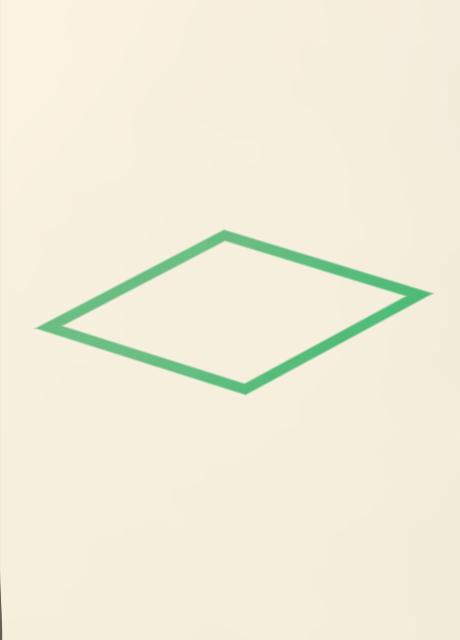
Reproduce this background procedurally as a WebGL 2 fragment shader.

```glsl
#version 300 es
precision highp float;
// A slanted green diamond outline on warm cream paper.
// The outline is a band inside a convex quad, built from half-plane distances;
// the paper is a bilinear gradient with faint mottling from layered sines.

uniform vec2 u_resolution;
out vec4 fragColor;

// Lengths are in canvas heights; corners are fractions of the canvas.
const float DESIGN_ASPECT = 0.71875;
const vec2 LEFT = vec2(0.077, 0.487);
const vec2 TOP = vec2(0.487, 0.641);
const vec2 RIGHT = vec2(0.941, 0.5415);
const vec2 BOTTOM = vec2(0.534, 0.383);
const float BAND_WIDTH = 0.0162;
const float EDGE_SOFTNESS = 0.0024;
const float MOTTLE = 0.003;

const vec3 PAPER_TOP_LEFT = vec3(0.992, 0.953, 0.886);
const vec3 PAPER_TOP_RIGHT = vec3(0.957, 0.925, 0.863);
const vec3 PAPER_LOW_LEFT = vec3(0.957, 0.933, 0.860);
const vec3 PAPER_LOW_RIGHT = vec3(0.950, 0.925, 0.850);
const vec3 PAPER_CENTER = vec3(0.969, 0.941, 0.871);
const vec3 GREEN_PALE = vec3(0.42, 0.745, 0.515);
const vec3 GREEN_DEEP = vec3(0.32, 0.735, 0.475);
const vec3 SHADOW = vec3(0.25, 0.23, 0.20);

// Signed distance to the line a-b, positive on its left side.
float lineDistance(vec2 p, vec2 a, vec2 b) {
    vec2 along = normalize(b - a);
    return dot(p - a, vec2(-along.y, along.x));
}

// Mitred distance to the clockwise diamond, negative inside.
float diamondDistance(vec2 p) {
    vec2 scale = vec2(DESIGN_ASPECT, 1.0);
    vec2 l = LEFT * scale, t = TOP * scale;
    vec2 r = RIGHT * scale, b = BOTTOM * scale;
    float upper = max(lineDistance(p, l, t), lineDistance(p, t, r));
    float lower = max(lineDistance(p, r, b), lineDistance(p, b, l));
    return max(upper, lower);
}

// Smooth layered waves, roughly in -1..1.
float layeredSines(vec2 p) {
    float sum = 0.0;
    float weight = 0.5;
    for (int i = 0; i < 4; i++) {
        sum += weight * sin(p.x + 1.3 * sin(p.y)) * cos(p.y - 0.7 * p.x);
        p = mat2(1.5, 1.1, -1.1, 1.5) * p + 1.7;
        weight *= 0.55;
    }
    return sum;
}

vec3 paperColor(vec2 uv, vec2 p) {
    vec3 low = mix(PAPER_LOW_LEFT, PAPER_LOW_RIGHT, uv.x);
    vec3 high = mix(PAPER_TOP_LEFT, PAPER_TOP_RIGHT, uv.x);
    vec3 color = mix(low, high, uv.y);
    float center = exp(-5.0 * dot(uv - 0.5, uv - 0.5));
    color = mix(color, PAPER_CENTER, 0.7 * center);
    return color + MOTTLE * layeredSines(p * 9.0);
}

void main() {
    vec2 uv = gl_FragCoord.xy / u_resolution;
    vec2 p = uv * vec2(DESIGN_ASPECT, 1.0);
    float soft = max(EDGE_SOFTNESS, 0.75 / u_resolution.y);

    vec3 color = paperColor(uv, p);

    // Thin shadow sliver where the sheet ends at the lower left.
    float sliver = 0.0035 * (1.0 - smoothstep(0.0, 0.12, uv.y));
    color = mix(color, SHADOW, 0.8 * (1.0 - smoothstep(sliver - 0.001, sliver + 0.001, p.x)));

    // Green band, deeper toward the right and lower edges.
    float d = diamondDistance(p);
    float band = (1.0 - smoothstep(-soft, soft, d)) * smoothstep(-soft, soft, d + BAND_WIDTH);
    float depth = smoothstep(0.3, 0.85, uv.x + 1.2 * (0.5 - uv.y));
    vec3 green = mix(GREEN_PALE, GREEN_DEEP, depth) + 0.015 * layeredSines(p * 40.0);
    color = mix(color, green, band);

    fragColor = vec4(color, 1.0);
}
```
